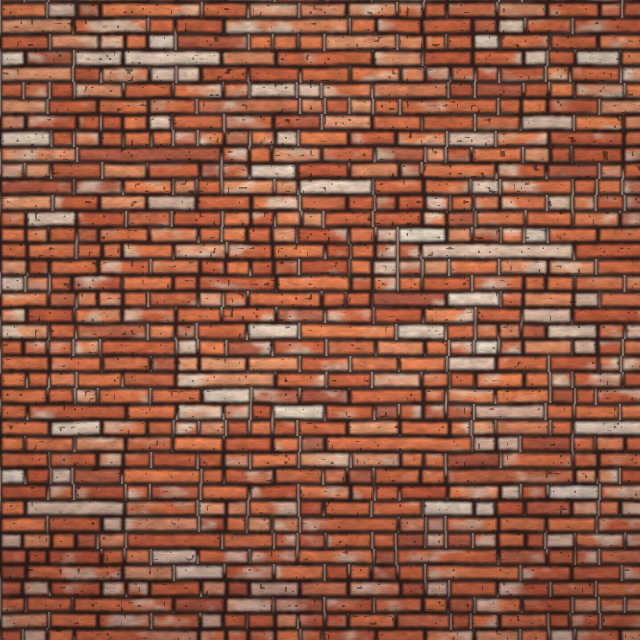
Reproduce this texture procedurally as a Shadertoy shader.

```glsl
// Weathered brick wall: 40 courses of stretchers, headers and a few long bricks.
// Hashed joints on a half-brick grid give each brick its span; a rounded box
// shapes it, and noise adds pale lime smears, pits, grain and uneven mortar.

const float COURSES = 39.8;         // rows over the canvas height
const float HALF_BRICKS = 25.7;     // half-brick units over the canvas height
const float TOP_MARGIN = 0.12;      // in courses
const float LONG_CHANCE = 0.13;     // main joint missing
const float HEADER_CHANCE = 0.34;   // stretcher split in two
const float JOINT_JITTER = 0.22;    // in half bricks
const float GAP = 0.085;            // half the mortar width, in courses
const float CORNER = 0.17;
const float BEVEL = 0.21;
const float SOFTNESS = 0.075;
const float PALE_CHANCE = 0.10;

const vec3 BRICK_RED    = vec3(0.65, 0.32, 0.22);
const vec3 BRICK_ORANGE = vec3(0.80, 0.46, 0.30);
const vec3 BRICK_TAN    = vec3(0.79, 0.58, 0.45);
const vec3 BRICK_BROWN  = vec3(0.55, 0.30, 0.24);
const vec3 LIME         = vec3(0.79, 0.74, 0.68);
const vec3 MORTAR_DARK  = vec3(0.19, 0.12, 0.11);
const vec3 MORTAR_LIGHT = vec3(0.60, 0.53, 0.49);

float hash(vec2 p) {
    return fract(sin(dot(p, vec2(127.1, 311.7))) * 43758.5453);
}

float noise(vec2 p) {
    vec2 i = floor(p), f = fract(p);
    f = f * f * (3.0 - 2.0 * f);
    return mix(mix(hash(i), hash(i + vec2(1, 0)), f.x),
               mix(hash(i + vec2(0, 1)), hash(i + vec2(1, 1)), f.x), f.y);
}

float fbm(vec2 p) {
    return 0.55 * noise(p) + 0.3 * noise(p * 2.1 + 7.3) + 0.15 * noise(p * 4.3 + 3.1);
}

// Main joints alternate from course to course, giving the running bond.
bool hasJoint(float k, float row) {
    bool isMain = mod(k + row, 2.0) < 0.5;
    float h = hash(vec2(k, row) + 0.37);
    return k < 0.5 || (isMain ? h > LONG_CHANCE : h < HEADER_CHANCE);
}

float jointPosition(float k, float row) {
    return k + (k < 0.5 ? 0.0 : JOINT_JITTER * (hash(vec2(k, row) + 5.81) - 0.5));
}

// Left end, right end and left joint number of the brick at u.
vec3 brickSpan(float u, float row) {
    float base = floor(u), left = base, right = base + 1.0, id = base;
    for (int i = 0; i < 10; i++) {
        float k = base + 1.0 - float(i);
        left = jointPosition(k, row);
        id = k;
        if (hasJoint(k, row) && left <= u) break;
    }
    for (int i = 0; i < 10; i++) {
        float k = base + float(i);
        right = jointPosition(k, row);
        if (hasJoint(k, row) && right > u) break;
    }
    return vec3(left, right, id);
}

float roundedBox(vec2 p, vec2 halfSize, float radius) {
    vec2 q = abs(p) - halfSize + radius;
    return length(max(q, 0.0)) + min(max(q.x, q.y), 0.0) - radius;
}

vec3 brickColor(vec2 p, vec2 id) {
    float tone = hash(id + 1.7);
    vec3 c = mix(BRICK_RED, BRICK_ORANGE, tone);
    c = mix(c, BRICK_TAN, 0.75 * smoothstep(0.68, 1.0, hash(id + 9.2)));
    c = mix(c, BRICK_BROWN, 0.7 * smoothstep(0.8, 1.0, hash(id + 4.4)));
    // Lime: whole pale bricks and partial smears
    float pale = step(hash(id + 13.6), PALE_CHANCE);
    float smear = smoothstep(0.52, 0.8, fbm(p * vec2(0.45, 0.6) + id * 3.7));
    c = mix(c, LIME, max(pale * (0.65 + 0.35 * tone), 0.75 * smear));
    // Mottling, fine streaks and pits
    c *= 0.86 + 0.28 * fbm(p * vec2(1.6, 3.0));
    c *= 0.95 + 0.10 * noise(p * vec2(4.0, 11.0));
    return c * (1.0 - 0.45 * smoothstep(0.84, 0.95, noise(p * 4.5 + 31.0)));
}

void mainImage(out vec4 fragColor, in vec2 fragCoord) {
    vec2 uv = fragCoord / iResolution.y;
    vec2 p = vec2(uv.x, 1.0 - uv.y) * COURSES - vec2(0.0, TOP_MARGIN);
    float unit = COURSES / HALF_BRICKS;

    // Slightly wavy courses, then the brick under this point
    float v = p.y + 0.10 * (noise(p * vec2(0.5, 0.8)) - 0.5);
    float row = floor(v);
    vec3 span = brickSpan(p.x / unit, row);
    vec2 id = vec2(span.z, row);
    vec2 center = vec2(0.5 * (span.x + span.y) * unit, row + 0.5);
    vec2 halfSize = vec2(0.5 * (span.y - span.x) * unit, 0.5) - GAP;
    vec2 local = vec2(p.x, v) - center;
    float d = roundedBox(local, halfSize, CORNER) + 0.05 * (noise(p * 3.0) - 0.5);

    // Mortar: dark in bed joints, often pale in the upright ones
    float upright = smoothstep(-0.03, 0.06, abs(local.x) - halfSize.x);
    float patchy = smoothstep(0.35, 0.65, noise(p * 0.8 + 17.0));
    vec3 color = mix(MORTAR_DARK, MORTAR_LIGHT, patchy * (0.12 + 0.75 * upright));

    // Brick face with worn edges, lit from above
    vec3 face = brickColor(p, id);
    face *= mix(0.58, 1.0, smoothstep(0.0, BEVEL, -d));
    face *= 1.03 - 0.20 * local.y;
    float soft = max(SOFTNESS, COURSES / iResolution.y);
    color = mix(color, face, 1.0 - smoothstep(-soft, soft, d));

    // Wall shading: warm centre, dim and redder towards the foot
    vec2 q = uv - 0.5;
    color *= 1.06 - 0.30 * dot(q, q);
    color *= mix(vec3(0.87, 0.83, 0.85), vec3(1.0), smoothstep(0.0, 0.45, uv.y));
    fragColor = vec4(clamp(color, 0.0, 1.0), 1.0);
}
```
